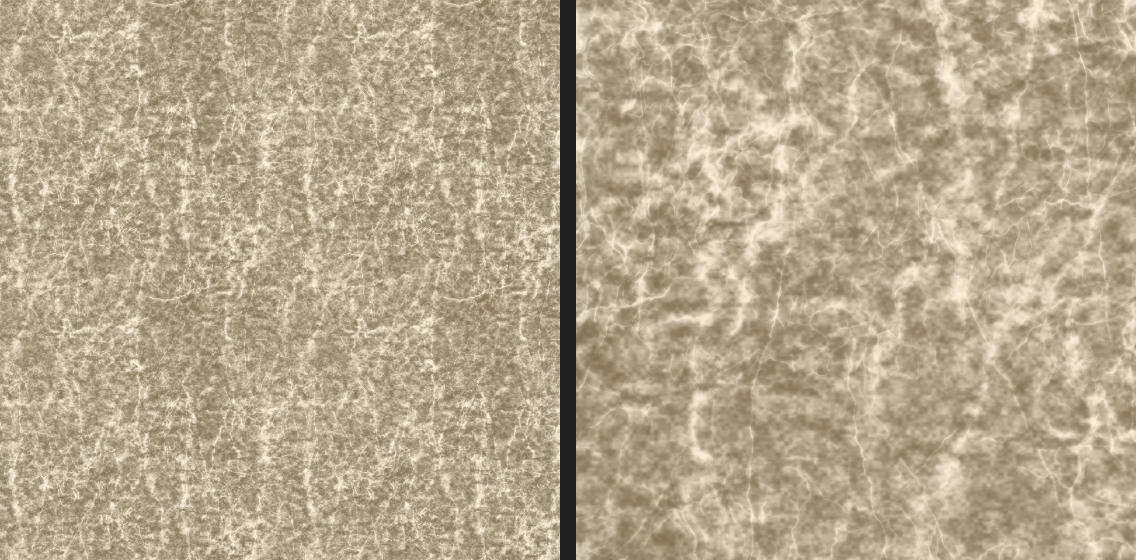
Left, the full canvas; right, a detail of the centre.
This texture is drawn by a Shadertoy shader. Its source:

```glsl
const float TILES = 1.9;
const vec3 STONE = vec3(0.735, 0.675, 0.575);
const vec3 TONE_TINT = vec3(1.0, 1.03, 1.08);
const float TONE_LIMIT = 0.27;

float hash(vec2 p) {
    vec3 q = fract(p.xyx * 0.1031);
    q += dot(q, q.yzx + 33.33);
    return fract((q.x + q.y) * q.z);
}

vec2 hash2(vec2 p) {
    return vec2(hash(p), hash(p + 71.7));
}

// Value noise that repeats once per tile
float noise(vec2 t, vec2 cells, float seed) {
    vec2 p = t * cells, i = floor(p), f = fract(p);
    f = f * f * (3.0 - 2.0 * f);
    vec2 a = mod(i, cells) + seed, b = mod(i + 1.0, cells) + seed;
    return mix(mix(hash(a), hash(vec2(b.x, a.y)), f.x),
               mix(hash(vec2(a.x, b.y)), hash(b), f.x), f.y);
}

float fbm(vec2 t, vec2 cells, float seed) {
    float sum = 0.0, amp = 0.533;
    for (int k = 0; k < 4; k++) {
        sum += amp * noise(t, cells, seed + 13.7 * float(k));
        cells *= 2.0;
        amp *= 0.5;
    }
    return sum;
}

// Thin bright lines along the borders of cellular noise
float crackle(vec2 t, vec2 cells, float width, float seed) {
    vec2 p = t * cells, i = floor(p), f = fract(p);
    float nearest = 9.0, second = 9.0;
    for (int y = -1; y <= 1; y++)
    for (int x = -1; x <= 1; x++) {
        vec2 o = vec2(x, y);
        float d = length(o + hash2(mod(i + o, cells) + seed) - f);
        second = min(second, max(nearest, d));
        nearest = min(nearest, d);
    }
    return exp(-(second - nearest) / width);
}

// Scattered tapering veins; the angle is measured from vertical
float veins(vec2 t, int count, float angle, float spread, float thickness, float seed) {
    float sum = 0.0;
    for (int k = 0; k < count; k++) {
        vec2 id = vec2(float(k) * 3.1, seed);
        vec2 d = t - hash2(id);
        d -= round(d);
        vec2 shape = hash2(id + 19.3);
        float a = angle + spread * (hash(id + 5.9) - 0.5);
        vec2 axis = vec2(sin(a), cos(a));
        float along = abs(dot(d, axis));
        float across = abs(d.x * axis.y - d.y * axis.x);
        float reach = mix(0.14, 0.42, shape.x);
        float taper = 1.0 - smoothstep(0.3 * reach, reach, along);
        float width = thickness * mix(0.3, 1.0, shape.y * shape.y);
        sum = max(sum, taper * exp(-across / width));
    }
    return sum;
}

float patches(vec2 t, vec2 cells, float seed) {
    return smoothstep(0.34, 0.66, fbm(t, cells, seed));
}

vec2 wander(vec2 t, float cells, float amount, float seed) {
    vec2 n = vec2(fbm(t, vec2(cells), seed), fbm(t, vec2(cells), seed + 41.3));
    return t + amount * (n - 0.5);
}

void mainImage(out vec4 fragColor, in vec2 fragCoord) {
    vec2 t = TILES * fragCoord / iResolution.y;
    vec2 bent = wander(wander(t, 5.0, 0.08, 2.3), 34.0, 0.036, 9.1);

    // Stone body: faint clouds, level streaks, grit and dark pits
    float grain = fbm(t, vec2(58.0, 76.0), 14.9);
    float grit = noise(t, vec2(210.0, 230.0), 3.7);
    float pits = smoothstep(0.55, 0.8, noise(bent, vec2(84.0, 96.0), 45.1));
    float tone = -0.084;
    tone += 0.13 * (fbm(t, vec2(3.0, 4.0), 27.1) - 0.5);
    tone += 0.13 * (fbm(t, vec2(11.0, 64.0), 33.7) - 0.5);
    tone += 0.38 * (grain - 0.5) + 0.15 * (grit - 0.5);
    tone -= 0.09 * pits * patches(t, vec2(5.0, 7.0), 57.3);

    // Web of hairline cracks, mostly upright
    float web = 0.14 * crackle(bent, vec2(13.0, 5.0), 0.06, 51.3) * patches(t, vec2(7.0, 4.0), 6.1);
    web += 0.16 * crackle(bent, vec2(26.0, 13.0), 0.09, 63.9) * patches(t, vec2(8.0, 6.0), 17.7);
    web += 0.14 * crackle(bent, vec2(45.0, 40.0), 0.13, 77.1) * patches(t, vec2(9.0, 14.0), 22.3);
    web += 0.12 * crackle(bent, vec2(6.0, 17.0), 0.05, 85.7) * patches(t, vec2(4.0, 8.0), 38.9);

    // Main veins: upright, leaning and nearly level, then straight hairlines
    float main = 0.25 * veins(bent, 18, 0.0, 0.7, 0.012, 4.3);
    main = max(main, 0.25 * veins(bent, 5, 0.5, 0.3, 0.010, 11.9));
    main = max(main, 0.22 * veins(bent, 8, 1.42, 0.4, 0.007, 28.1));
    float hairs = 0.17 * veins(mix(t, bent, 0.5), 22, 0.15, 1.3, 0.004, 61.7);

    tone += (web + max(main, hairs)) * (0.1 + 1.8 * grain);
    tone = TONE_LIMIT * tanh(tone / TONE_LIMIT);
    fragColor = vec4(STONE + tone * TONE_TINT, 1.0);
}
```
